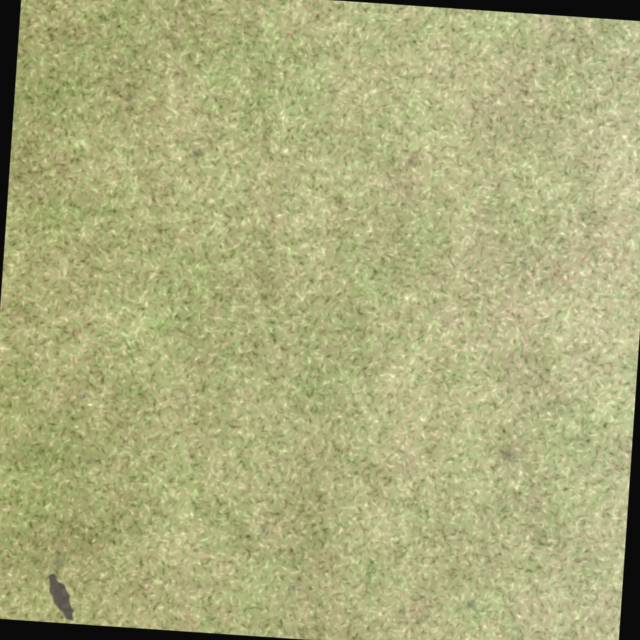
Reproduce this texture procedurally as a Shadertoy shader.

```glsl
#define TILT 0.068
#define BORDER vec3(0.04)
#define TURF vec3(0.697, 0.703, 0.505)
#define SHADE vec3(1.0, 0.98, 0.92)
#define TAN_SHIFT vec3(0.045, -0.02, 0.03)
#define SPECK vec3(0.42, 0.43, 0.36)
#define STRAW vec3(0.86, 0.83, 0.69)
#define BODY vec3(0.34, 0.32, 0.30)
#define BLADE_CONTRAST 0.125
#define PATCH_CONTRAST 0.13
#define SPECK_COUNT 18

vec3 hash3(vec2 p) {
    vec3 q = fract(vec3(p.xyx) * vec3(0.1031, 0.1030, 0.0973));
    q += dot(q, q.yxz + 33.33);
    return fract((q.xxy + q.yzz) * q.zyx);
}

float valueNoise(vec2 p) {
    vec2 cell = floor(p), f = fract(p);
    f = f * f * (3.0 - 2.0 * f);
    float low = mix(hash3(cell).x, hash3(cell + vec2(1, 0)).x, f.x);
    float high = mix(hash3(cell + vec2(0, 1)).x, hash3(cell + vec2(1, 1)).x, f.x);
    return mix(low, high, f.y) - 0.5;
}

float fbm(vec2 p) {
    float sum = 0.0, weight = 0.5;
    for (int i = 0; i < 4; i++) {
        sum += weight * valueNoise(p);
        p = mat2(0.8, 0.6, -0.6, 0.8) * p * 2.1 + 17.3;
        weight *= 0.65;
    }
    return sum;
}

// Short soft strokes in random directions: x is tone, y is hue
vec2 blades(vec2 p) {
    vec2 cell = floor(p), sum = vec2(0);
    for (int y = -1; y <= 1; y++)
    for (int x = -1; x <= 1; x++) {
        vec2 id = cell + vec2(x, y);
        vec3 place = hash3(id);
        vec3 look = hash3(id + 171.7);
        vec2 d = p - id - place.xy;
        float angle = 6.2832 * place.z;
        vec2 along = vec2(cos(angle), sin(angle));
        vec2 s = vec2(dot(d, along), dot(d, vec2(-along.y, along.x)));
        s /= vec2(0.4, 0.19);
        sum += (look.xy * 2.0 - 1.0) * exp(-0.5 * dot(s, s));
    }
    return sum;
}

vec3 turf(vec2 p) {
    vec2 grain = blades(p * 150.0 + 300.0) + blades(p * 112.0 + 700.0);
    float tone = BLADE_CONTRAST * grain.x;

    // Patches, faint upright streaks and light growing to the right
    tone += PATCH_CONTRAST * fbm(p * 9.0 + 40.0);
    tone += 0.05 * valueNoise(p * 65.0 + 90.0);
    tone += 0.035 * valueNoise(p * vec2(38.0, 6.0) + 60.0);
    tone += 0.07 * p.x + 0.05 * smoothstep(0.3, 0.9, p.x + 0.3 * p.y) - 0.006;

    float hue = 0.65 * grain.y + 1.3 * fbm(p * 13.0 + 80.0);
    vec3 color = TURF + SHADE * tone + TAN_SHIFT * hue;
    color.b += 0.05 * p.x;
    return color;
}

// Tapered dark shape lying on the turf
float bodyDistance(vec2 p) {
    vec2 head = vec2(-0.419, -0.402), tail = vec2(-0.391, -0.464);
    vec2 axis = tail - head;
    float t = clamp(dot(p - head, axis) / dot(axis, axis), 0.0, 1.0);
    float radius = 0.005 + 0.007 * sin(3.1416 * t);
    return length(p - head - axis * t) - radius + 0.005 * valueNoise(p * 130.0 + 50.0);
}

void mainImage(out vec4 fragColor, in vec2 fragCoord) {
    float pixel = 1.0 / iResolution.y;
    vec2 p = (fragCoord - 0.5 * iResolution.xy) * pixel;
    vec3 color = turf(p);

    // Scattered dark specks and a few pale straw spots
    for (int i = 0; i < SPECK_COUNT; i++) {
        vec3 spot = hash3(vec2(i, 7.0) + 23.0);
        vec2 d = p - (spot.xy - 0.5) * 0.94;
        d += 0.006 * vec2(valueNoise(p * 140.0 + 30.0), valueNoise(p * 140.0 + 99.0));
        float size = mix(0.0025, 0.0055, fract(spot.z * 7.0));
        float cover = exp(-0.5 * dot(d, d) / (size * size));
        color = mix(color, spot.z > 0.7 ? STRAW : SPECK, 0.6 * cover);
    }

    float body = bodyDistance(p);
    vec3 bodyColor = BODY + 0.08 * valueNoise(p * 170.0 + 20.0);
    color = mix(color, bodyColor, 0.9 * smoothstep(1.5 * pixel, -1.5 * pixel, body));

    // Tilted square with dark corners outside
    vec2 tilted = mat2(cos(TILT), sin(TILT), -sin(TILT), cos(TILT)) * p;
    float edge = max(abs(tilted.x), abs(tilted.y)) - 0.5;
    color = mix(color, BORDER, smoothstep(-pixel, pixel, edge));
    fragColor = vec4(clamp(color, 0.0, 1.0), 1.0);
}
```
